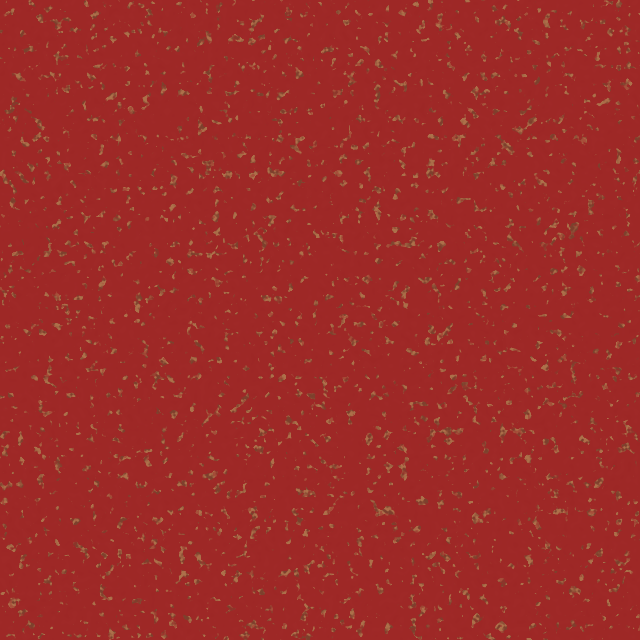
Give the GLSL for this texture, as a Shadertoy shader.

```glsl
vec2 hash2(vec2 p) {
    vec3 q = fract(p.xyx * vec3(0.1031, 0.1030, 0.0973));
    q += dot(q, q.yzx + 33.33);
    return fract((q.xx + q.yz) * q.zy);
}

float gradientCorner(vec2 cell, vec2 offset) {
    return dot(hash2(cell) * 2.0 - 1.0, offset);
}

float gradientNoise(vec2 p) {
    vec2 i = floor(p), f = fract(p);
    vec2 u = f * f * f * (f * (f * 6.0 - 15.0) + 10.0);
    vec2 e = vec2(1.0, 0.0);
    return mix(mix(gradientCorner(i, f), gradientCorner(i + e, f - e), u.x),
               mix(gradientCorner(i + e.yx, f - e.yx), gradientCorner(i + 1.0, f - 1.0), u.x), u.y);
}

float valueNoise(vec2 p) {
    vec2 i = floor(p), f = fract(p);
    vec2 u = f * f * (3.0 - 2.0 * f);
    vec2 e = vec2(1.0, 0.0);
    return mix(mix(hash2(i).x, hash2(i + e).x, u.x),
               mix(hash2(i + e.yx).x, hash2(i + 1.0).x, u.x), u.y);
}

void mainImage(out vec4 fragColor, in vec2 fragCoord) {
    vec2 uv = fragCoord / iResolution.y;
    mat2 turn = mat2(0.8, 0.6, -0.6, 0.8);

    // Flecks: ragged islands, gathered loosely into clumps
    vec2 warp = vec2(gradientNoise(uv * 110.0 + 7.0), gradientNoise(uv * 110.0 + 91.0));
    vec2 p = uv + warp * 0.004;
    float islands = gradientNoise(p * 72.0 + 13.0)
                  + 0.5 * gradientNoise(turn * p * 140.0 + 37.0)
                  + 0.35 * gradientNoise(turn * uv * 26.0 + 59.0);

    // Fine grain breaks up the edges and the inside of each fleck
    float grain = valueNoise(turn * uv * 270.0 + 150.0);
    float flecks = smoothstep(0.23, 0.34, islands + 0.14 * (grain - 0.5));

    // Faint dust between the flecks
    float dust = 0.4 * smoothstep(0.36, 0.5, gradientNoise(uv * 170.0 + 210.0));
    float cover = max(flecks, dust * smoothstep(-0.1, 0.2, islands));

    // Gold over red lacquer
    vec3 red = vec3(0.62, 0.157, 0.15) + 0.008 * gradientNoise(uv * 90.0 + 300.0);
    vec3 bronze = vec3(0.49, 0.25, 0.175);
    vec3 gold = vec3(0.68, 0.44, 0.29);
    vec3 metal = mix(bronze, gold, smoothstep(0.2, 0.85, grain));
    float gaps = smoothstep(0.25, 0.4, valueNoise(uv * 230.0 + 400.0));
    vec3 color = mix(red, metal, cover * mix(0.55, 1.0, gaps));
    fragColor = vec4(color, 1.0);
}
```
